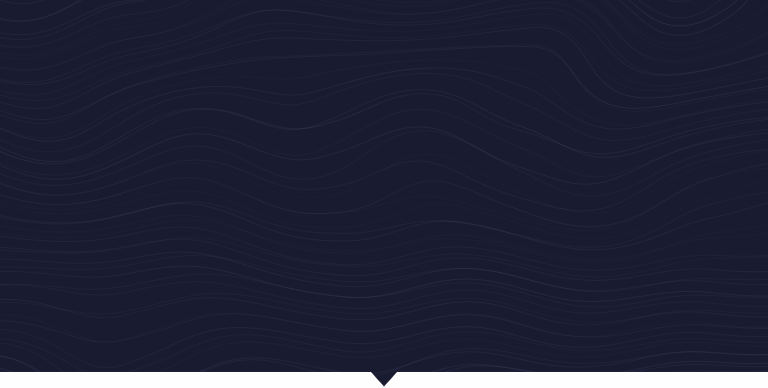
Give the GLSL for this background, as a Shadertoy shader.

```glsl
vec2 hash22(vec2 p) {
    vec3 q = fract(vec3(p.xyx) * vec3(0.1031, 0.1030, 0.0973));
    q += dot(q, q.yzx + 33.33);
    return fract((q.xx + q.yz) * q.zy);
}

float cornerSlope(vec2 cell, vec2 offset) {
    return dot(hash22(cell + 40.0) * 2.0 - 1.0, offset);
}

float gradientNoise(vec2 p) {
    vec2 i = floor(p), f = p - i;
    vec2 u = f * f * f * (f * (f * 6.0 - 15.0) + 10.0);
    vec2 e = vec2(1.0, 0.0);
    return mix(mix(cornerSlope(i, f), cornerSlope(i + e, f - e), u.x),
               mix(cornerSlope(i + e.yx, f - e.yx), cornerSlope(i + 1.0, f - 1.0), u.x), u.y);
}

// Wavy contour lines of a warped height, each with its own strength
float contourLines(vec2 p, float count, float seed, float pixel) {
    float height = p.y + 0.26 * gradientNoise(p * vec2(2.0, 2.1) + vec2(3.3, 7.6));
    height += 0.045 * gradientNoise(p * vec2(1.7, 2.6) + seed * 9.7);
    float level = height * count + seed * 0.37;
    float slope = length(vec2(dFdx(level), dFdy(level))) / pixel;
    float dist = abs(fract(level) - 0.5) / max(slope, 0.001);
    float coverage = clamp((0.0013 + 0.5 * pixel - dist) / pixel, 0.0, 1.0);
    float strength = mix(0.3, 1.0, hash22(vec2(floor(level), seed)).x);
    float fade = 0.8 + 0.6 * gradientNoise(p * 2.5 + seed * 5.1 + floor(level) * 0.7);
    return coverage * strength * fade;
}

void mainImage(out vec4 fragColor, in vec2 fragCoord) {
    float pixel = 1.0 / iResolution.y;
    vec2 p = fragCoord * pixel;
    float centerX = 0.5 * iResolution.x * pixel;

    // Navy panel with two crossing families of faint lines
    float lines = contourLines(p, 27.0, 1.0, pixel) + contourLines(p, 19.0, 2.0, pixel);
    vec3 color = mix(vec3(0.098, 0.104, 0.192), vec3(0.48, 0.51, 0.63), 0.14 * min(lines, 1.3));

    // White footer, notched by a downward pointer
    float footer = 0.0413 - p.y;
    float pointer = dot(vec2(abs(p.x - centerX), footer), normalize(vec2(0.0375, 0.0336)))
                  - 0.0375 * 0.0336 / length(vec2(0.0375, 0.0336));
    float white = clamp(min(footer, pointer) / pixel + 0.5, 0.0, 1.0);
    fragColor = vec4(mix(color, vec3(0.995), white), 1.0);
}
```
